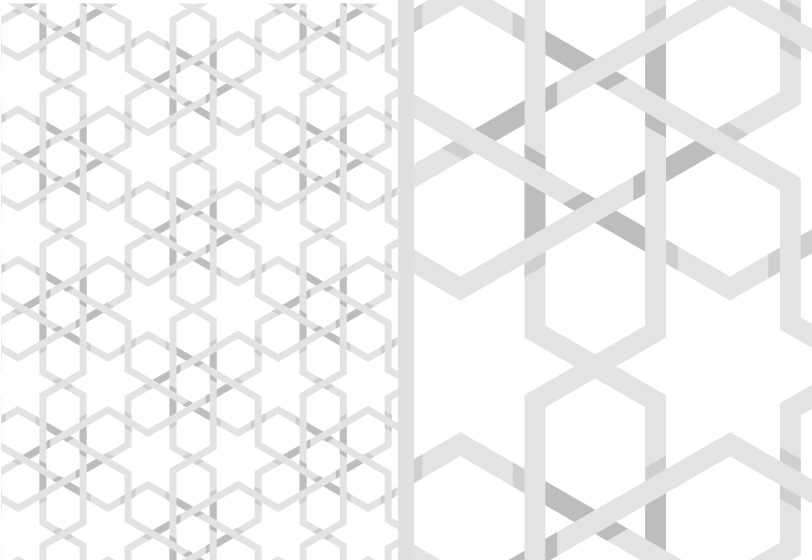
Left, the full canvas; right, a detail of the centre.
Reproduce this pattern procedurally as a WebGL 2 fragment shader.

```glsl
#version 300 es
precision highp float;

uniform vec2 u_resolution;
out vec4 fragColor;

// Lengths are fractions of the canvas height
const float SPACING = 0.2682;             // distance between star centres
const vec2 ORIGIN = vec2(0.3448, 0.5827); // centre of one star
const float OFFSET = 0.0359;              // star centre to strand midline
const float HALF_WIDTH = 0.0062;          // half the strand width
const float SHADOW = 0.0070;              // shadow reach beside an upper strand
const float MARGIN_TOP = 0.0062;
const float MARGIN_LEFT = 0.0020;

const vec3 PAPER = vec3(1.0);
const vec3 STRAND = vec3(0.89);
const vec3 SHADE_SOFT = vec3(0.81);
const vec3 SHADE_DEEP = vec3(0.74);

const float SIN60 = 0.8660254;
const float TIP = 0.5 * SPACING;          // star centre to hexagon tip

float pixel;

// Coverage of the region where the distance is negative
float cover(float d) {
    return clamp(0.5 - d / pixel, 0.0, 1.0);
}

// Coverage of the interval lo < v < hi
float between(float v, float lo, float hi) {
    return cover(max(lo - v, v - hi));
}

vec2 wrapCentred(vec2 p, vec2 period) {
    return mod(p + 0.5 * period, period) - 0.5 * period;
}

// Offset from the nearest star centre on a triangular lattice
vec2 starCell(vec2 p) {
    vec2 period = SPACING * vec2(2.0 * SIN60, 1.0);
    vec2 a = wrapCentred(p, period);
    vec2 b = wrapCentred(p - 0.5 * period, period);
    return dot(a, a) < dot(b, b) ? a : b;
}

// Outline of a long hexagon with its tips on the y axis
float hexagonRing(vec2 p) {
    p = abs(p);
    float edge = max(p.x - OFFSET, 0.5 * p.x + SIN60 * (p.y - TIP));
    return cover(abs(edge) - HALF_WIDTH);
}

void main() {
    pixel = 1.0 / u_resolution.y;
    vec2 canvas = gl_FragCoord.xy * pixel;
    vec2 p = canvas - ORIGIN;
    vec2 q = starCell(p);

    // Some vertical tips join flat, without a shadow
    vec2 flatTip = wrapCentred(p + vec2(0.0, TIP), SPACING * vec2(2.0 * SIN60, 2.0));
    float tipShadow = step(0.2 * SPACING, length(flatTip));

    float inner = OFFSET - HALF_WIDTH;
    float outer = OFFSET + HALF_WIDTH;
    float strand = 0.0;
    float deep = 0.0;
    float soft = 0.0;

    // Six turns of one strand and one tip
    for (int k = 0; k < 6; k++) {
        float angle = radians(60.0 * float(k));
        vec2 normal = vec2(cos(angle), sin(angle));
        vec2 local = vec2(dot(q, normal), dot(q, vec2(-normal.y, normal.x)));
        strand = max(strand, hexagonRing(local));

        // Distances along the normals of the two strands passing above
        float first = 0.5 * local.x + SIN60 * local.y;
        float second = -0.5 * local.x + SIN60 * local.y;
        float side = between(local.x, inner, outer);
        float body = between(first, outer, 1.0) * between(second, -1.0, inner);
        float innerPatch = between(first, inner - SHADOW, inner);
        float outerPatch = between(second, outer, outer + SHADOW);
        deep = max(deep, side * max(body, innerPatch));
        soft = max(soft, side * outerPatch);

        // Shadows on the lower strand where two tips meet
        float lower = abs(first - SIN60 * TIP);
        float upper = abs(second - SIN60 * TIP);
        float patches = cover(lower - HALF_WIDTH)
            * between(upper, HALF_WIDTH, HALF_WIDTH + SHADOW);
        soft = max(soft, patches * tipShadow);
    }

    vec3 color = mix(PAPER, STRAND, strand);
    color = mix(color, SHADE_SOFT, soft);
    color = mix(color, SHADE_DEEP, deep);

    // Blank strips at the top and left
    float blank = max(cover(1.0 - MARGIN_TOP - canvas.y), cover(canvas.x - MARGIN_LEFT));
    fragColor = vec4(mix(color, PAPER, blank), 1.0);
}
```
